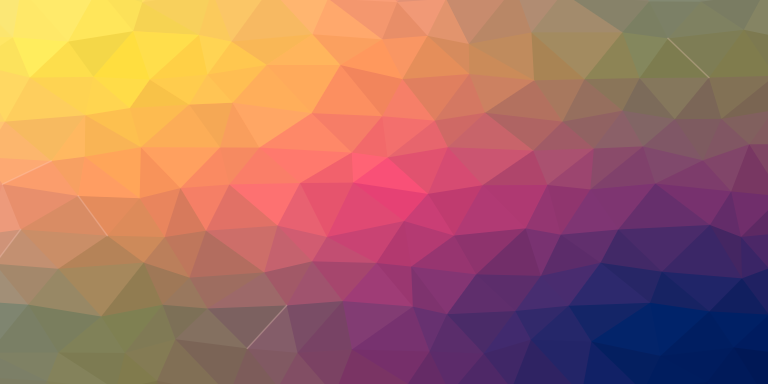
Give the GLSL for this background, as a Shadertoy shader.

```glsl
// Low-poly sunset gradient: a staggered, jittered mesh of flat triangles.
// Each facet takes its colour at its centroid from one palette that is read
// along both axes and averaged; a few edges carry a faint pale seam.

const vec2 CELL = vec2(0.156, 0.102);    // mesh spacing, in canvas heights
const vec2 ORIGIN = vec2(0.02, 0.094);
const vec2 JITTER = vec2(0.62, 0.54);    // full range, in cells
const float FACET_CONTRAST = 0.045;
const float SEAM_SHARE = 0.05;
const vec3 SEAM_COLOR = vec3(1.0, 0.82, 0.78);

const vec3 PALETTE[7] = vec3[7](
    vec3(1.00, 0.92, 0.48),   // pale yellow
    vec3(1.00, 0.87, 0.24),   // yellow
    vec3(1.00, 0.63, 0.38),   // orange
    vec3(0.97, 0.27, 0.47),   // pink
    vec3(0.48, 0.19, 0.43),   // purple
    vec3(0.00, 0.14, 0.41),   // blue
    vec3(0.00, 0.09, 0.34)    // navy
);

float hash(vec2 p) {
    return fract(sin(dot(p, vec2(127.1, 311.7))) * 43758.5453);
}

vec3 ramp(float t) {
    float s = clamp(t, 0.0, 1.0) * 6.0;
    int i = min(int(s), 5);
    return mix(PALETTE[i], PALETTE[i + 1], s - float(i));
}

// Mesh vertex: odd rows shift by half a cell, then each point is jittered
vec2 meshVertex(vec2 id) {
    vec2 offset = vec2(hash(id), hash(id + 57.3)) - 0.5;
    float stagger = 0.5 * mod(id.y, 2.0);
    return ORIGIN + CELL * (id + vec2(stagger, 0.0) + JITTER * offset);
}

float cross2(vec2 a, vec2 b) {
    return a.x * b.y - a.y * b.x;
}

// Signed distance to the line through a and b, positive on its left
float lineSide(vec2 p, vec2 a, vec2 b) {
    return cross2(b - a, p - a) / max(length(b - a), 1e-5);
}

float segmentDistance(vec2 p, vec2 a, vec2 b) {
    vec2 ab = b - a;
    float t = clamp(dot(p - a, ab) / dot(ab, ab), 0.0, 1.0);
    return length(p - a - ab * t);
}

float triangleCoverage(vec2 p, vec2 a, vec2 b, vec2 c, float pixel) {
    float winding = sign(cross2(b - a, c - a));
    float inside = min(winding * lineSide(p, a, b),
                   min(winding * lineSide(p, b, c), winding * lineSide(p, c, a)));
    return clamp(inside / pixel + 0.5, 0.0, 1.0);
}

vec3 facetColor(vec2 center, float aspect) {
    vec3 across = ramp(center.x / aspect);
    vec3 down = ramp(1.0 - center.y);
    float shade = 1.0 + FACET_CONTRAST * (2.0 * hash(center * 9.0) - 1.0);
    return 0.5 * (across + down) * shade;
}

// Colour in rgb and weight in a, ready to be summed
vec4 facet(vec2 p, vec2 a, vec2 b, vec2 c, float aspect, float pixel) {
    float weight = triangleCoverage(p, a, b, c, pixel);
    return vec4(facetColor((a + b + c) / 3.0, aspect), 1.0) * weight;
}

void mainImage(out vec4 fragColor, in vec2 fragCoord) {
    vec2 p = fragCoord / iResolution.y;
    float aspect = iResolution.x / iResolution.y;
    float pixel = 1.0 / iResolution.y;
    vec2 base = floor((p - ORIGIN) / CELL);
    vec4 sum = vec4(0.0);
    float seam = 0.0;

    // Split every nearby quad along its shorter diagonal
    for (int j = -1; j <= 1; j++) {
        for (int i = -2; i <= 1; i++) {
            vec2 id = base + vec2(i, j);
            vec2 a = meshVertex(id);
            vec2 b = meshVertex(id + vec2(1.0, 0.0));
            vec2 c = meshVertex(id + vec2(1.0, 1.0));
            vec2 d = meshVertex(id + vec2(0.0, 1.0));
            if (distance(a, c) < distance(b, d)) {
                sum += facet(p, a, b, c, aspect, pixel);
                sum += facet(p, a, c, d, aspect, pixel);
            } else {
                sum += facet(p, a, b, d, aspect, pixel);
                sum += facet(p, b, c, d, aspect, pixel);
            }
            // Rare hairline on the left edge of the quad
            float chosen = step(hash(id + 13.7), SEAM_SHARE);
            float hairline = 1.0 - smoothstep(0.0, 0.001 + pixel, segmentDistance(p, a, d));
            seam = max(seam, chosen * hairline);
        }
    }

    vec3 color = sum.a > 0.001 ? sum.rgb / sum.a : facetColor(p, aspect);
    fragColor = vec4(mix(color, SEAM_COLOR, 0.3 * seam), 1.0);
}
```
